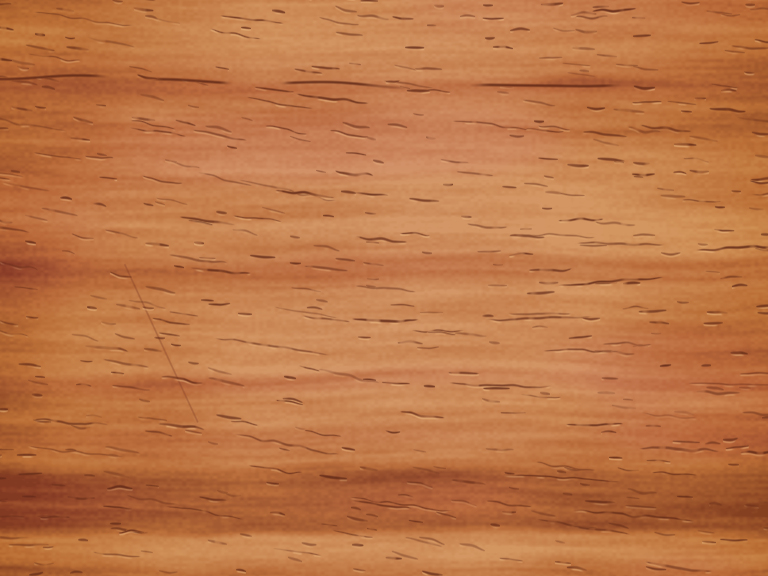
This texture is drawn by a Shadertoy shader. Its source:

```glsl
// Warm reddish-brown wood plank with horizontal grain bands and short dark pores.

#define DARK_WOOD vec3(0.52, 0.25, 0.15)
#define MID_WOOD vec3(0.73, 0.43, 0.24)
#define LIGHT_WOOD vec3(0.83, 0.59, 0.40)
#define PORE_COLOR vec3(0.38, 0.16, 0.09)
#define GLINT_COLOR vec3(0.93, 0.74, 0.52)
#define BASE_TONE 0.83
#define STREAK_DEPTH 0.55
#define EDGE_SHADE 0.75
#define PORE_WIDTH 0.0024
#define PORE_TILT -0.09
#define SOFTNESS 0.0010

// Centre height, half width and depth of each grain band; negative is lighter.
const vec3 BANDS[7] = vec3[7](
    vec3(0.850, 0.020, 0.36), vec3(0.890, 0.020, 0.12), vec3(0.600, 0.030, -0.12),
    vec3(0.535, 0.028, 0.24), vec3(0.340, 0.018, 0.28), vec3(0.240, 0.025, 0.16),
    vec3(0.035, 0.022, -0.22));

vec2 hash2(vec2 p) {
    vec3 q = fract(p.xyx * vec3(0.1031, 0.1030, 0.0973));
    q += dot(q, q.yzx + 33.33);
    return fract((q.xx + q.yz) * q.zy);
}

float noise(vec2 p) {
    vec2 i = floor(p), f = fract(p);
    f = f * f * (3.0 - 2.0 * f);
    float low = mix(hash2(i).x, hash2(i + vec2(1, 0)).x, f.x);
    float high = mix(hash2(i + vec2(0, 1)).x, hash2(i + vec2(1, 1)).x, f.x);
    return mix(low, high, f.y);
}

float fbm(vec2 p) {
    float sum = 0.0, amp = 0.5;
    for (int i = 0; i < 4; i++) {
        sum += amp * noise(p);
        p = p * vec2(1.8, 2.2) + 17.3;
        amp *= 0.55;
    }
    return sum;
}

// Tapered, wavering strokes on a jittered grid: x is the dark pore, y its lit rim.
vec2 pores(vec2 p, vec2 cell, float reach, float seed, float blur) {
    vec2 home = floor(p / cell), result = vec2(0.0);
    for (int j = -1; j <= 1; j++)
    for (int i = -1; i <= 1; i++) {
        vec2 id = home + vec2(i, j);
        vec2 place = hash2(id + seed), look = hash2(id + seed + 57.0);
        vec2 kind = hash2(id + seed + 131.0);
        vec2 centre = (id + place) * cell;
        float crowd = 0.25 + 0.75 * noise(centre * vec2(2.5, 8.0) + seed);
        float present = step(kind.x, crowd);
        float flow = noise(centre * vec2(2.2, 4.0) + 40.0) - 0.5;
        vec2 d = p - centre;
        d.y -= d.x * (PORE_TILT + 0.26 * flow + 0.12 * (look.y - 0.5));
        d.y += 0.006 * (noise(vec2(d.x * 45.0 + 30.0, look.x * 90.0)) - 0.5);
        float along = d.x / (reach * mix(0.3, 1.0, look.x * look.x));
        float taper = max(1.0 - along * along, 0.0);
        float width = PORE_WIDTH * mix(0.45, 1.0, kind.y) * sqrt(taper);
        float broken = smoothstep(0.1, 0.5, noise(vec2(d.x * 70.0 + 50.0, look.y * 70.0)));
        float ink = present * smoothstep(0.0, 0.25, taper) * mix(0.4, 1.0, look.y);
        float core = 1.0 - smoothstep(width - blur, width + blur, abs(d.y));
        float rim = 1.0 - smoothstep(0.0, 0.0014 + blur, abs(d.y + width + 0.0016));
        float lit = smoothstep(0.45, 0.8, noise(vec2(d.x * 55.0 + 9.0, kind.y * 80.0)));
        result = max(result, ink * vec2(core * mix(0.35, 1.0, broken), rim * lit));
    }
    return result;
}

void mainImage(out vec4 fragColor, in vec2 fragCoord) {
    vec2 uv = fragCoord / iResolution.y;
    float blur = SOFTNESS + 0.5 / iResolution.y;
    vec2 grain = uv;
    grain.y += 0.025 * (noise(uv * vec2(2.5, 3.0)) - 0.5) + 0.006 * (noise(uv * vec2(9.0, 14.0)) - 0.5);

    // Broad streaks, fine fibres, cross figure and a small speckle
    float tone = BASE_TONE + STREAK_DEPTH * (fbm(grain * vec2(0.9, 10.0)) - 0.46);
    tone += 0.22 * (noise(grain * vec2(4.0, 75.0)) - 0.5);
    tone += 0.14 * (noise(grain * vec2(9.0, 170.0)) - 0.5);
    tone += 0.16 * (noise(uv * vec2(7.0, 5.0) + 8.0) - 0.5);
    tone += 0.13 * (noise(uv * vec2(150.0, 210.0)) - 0.5);

    // Grain bands and the wide dark band near the bottom
    float rosy = 0.6 * smoothstep(0.5, 0.85, noise(grain * vec2(2.5, 8.0) + 23.0));
    for (int i = 0; i < 7; i++) {
        float offset = (grain.y - BANDS[i].x) / BANDS[i].y;
        float band = BANDS[i].z * exp(-offset * offset) * mix(0.5, 1.3, noise(vec2(uv.x * 3.0, float(i) * 7.0)));
        tone -= band;
        rosy += 1.6 * max(band, 0.0);
    }
    float heart = smoothstep(0.06, 0.085, grain.y) * (1.0 - smoothstep(0.165, 0.21, grain.y));
    tone -= heart * mix(0.32, 0.62, noise(grain * vec2(3.0, 25.0)));

    // Darker, more saturated edges
    vec2 away = uv - vec2(0.5 * iResolution.x / iResolution.y, 0.53);
    float edge = dot(away * away, vec2(1.0, 0.5));
    tone = clamp(tone - EDGE_SHADE * edge, 0.0, 1.0);
    vec3 color = mix(DARK_WOOD, MID_WOOD, min(tone * 2.0, 1.0));
    color = mix(color, LIGHT_WOOD, max(tone * 2.0 - 1.0, 0.0));
    color += rosy * vec3(-0.01, -0.04, 0.015);
    color.b *= 1.0 - 0.3 * edge;

    // Long crack in the upper band and a faint slanted scratch
    float crackY = 0.866 - 0.018 * uv.x + 0.018 * (noise(vec2(uv.x * 7.0, 3.0)) - 0.5);
    float crack = 1.0 - smoothstep(0.0, 0.0024 + blur, abs(uv.y - crackY));
    crack *= smoothstep(0.3, 0.65, noise(vec2(uv.x * 9.0, 61.0)));
    vec2 scratch = uv - vec2(0.217, 0.54);
    float reach = clamp(dot(scratch, vec2(0.42, -0.907)), 0.0, 0.3);
    float mark = 1.0 - smoothstep(0.0, 0.001 + blur, length(scratch - reach * vec2(0.42, -0.907)));
    color = mix(color, DARK_WOOD, 0.4 * mark);

    // Three sizes of pores
    vec2 pore = pores(uv, vec2(0.26, 0.060), 0.110, 11.0, blur);
    pore = max(pore, pores(uv, vec2(0.15, 0.038), 0.060, 203.0, blur));
    pore = max(pore, pores(uv, vec2(0.09, 0.034), 0.030, 407.0, blur));
    color = mix(color, GLINT_COLOR, 0.55 * pore.y * (1.0 - 0.4 * heart));
    color = mix(color, PORE_COLOR, 0.85 * max(pore.x, crack));
    fragColor = vec4(color, 1.0);
}
```
